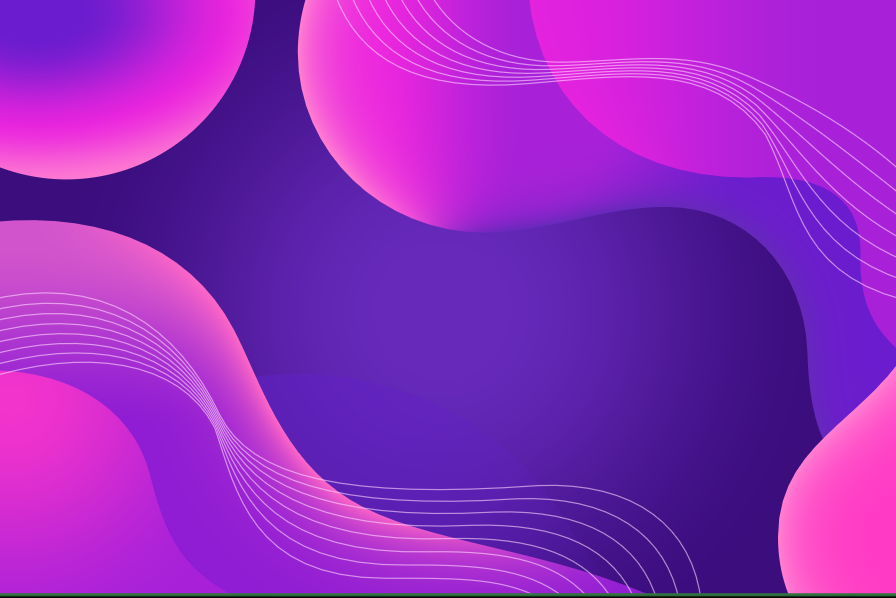
Reproduce this background procedurally as a Shadertoy shader.

```glsl
#define STEPS 16
#define LEFT_LINES 8
#define RIGHT_LINES 7
#define LINE_HALF_WIDTH 0.1
#define LINE_ALPHA 0.6
#define RIM_DEPTH 5.0
#define STRIP_HEIGHT 0.8

const vec3 NIGHT = vec3(0.23, 0.05, 0.49);
const vec3 INDIGO = vec3(0.40, 0.16, 0.73);
const vec3 VIOLET = vec3(0.42, 0.11, 0.81);
const vec3 PURPLE = vec3(0.66, 0.13, 0.85);
const vec3 MAGENTA = vec3(0.92, 0.14, 0.87);
const vec3 ORCHID = vec3(0.82, 0.33, 0.80);
const vec3 PINK = vec3(1.0, 0.50, 0.82);
const vec3 HOT_PINK = vec3(1.0, 0.22, 0.77);

vec2 bezier(vec2 a, vec2 b, vec2 c, vec2 d, float t) {
    float k = 1.0 - t;
    return k*k*k*a + 3.0*k*k*t*b + 3.0*k*t*t*c + t*t*t*d;
}

// Adds one curve to a path: x = nearest distance, y = side (-1 inside).
// Crossings are counted along a ray pointing up (ray = 1) or down (-1).
void addCurve(inout vec2 path, vec2 p, float ray, vec2 a, vec2 b, vec2 c, vec2 d) {
    vec2 from = a;
    for (int i = 1; i <= STEPS; i++) {
        vec2 to = bezier(a, b, c, d, float(i) / float(STEPS));
        vec2 e = to - from, w = p - from;
        path.x = min(path.x, length(w - e * clamp(dot(w, e) / dot(e, e), 0.0, 1.0)));
        if ((from.x > p.x) != (to.x > p.x) && ray * (e.y * w.x / e.x - w.y) > 0.0) path.y = -path.y;
        from = to;
    }
}

float cover(float dist, float px) { return clamp(0.5 - dist / px, 0.0, 1.0); }

float blobDistance(vec2 p) {
    vec2 s = vec2(1e3, 1);
    addCurve(s, p, -1.0, vec2(53, 105), vec2(51, 101), vec2(49.8, 96), vec2(49.8, 91.2));
    addCurve(s, p, -1.0, vec2(49.8, 91.2), vec2(49.8, 74.6), vec2(63.9, 61.1), vec2(81, 61.1));
    addCurve(s, p, -1.0, vec2(81, 61.1), vec2(91.8, 61.1), vec2(100.6, 65.4), vec2(111.3, 65.4));
    addCurve(s, p, -1.0, vec2(111.3, 65.4), vec2(125, 65.4), vec2(134.4, 55), vec2(135, 41.4));
    addCurve(s, p, -1.0, vec2(135, 41.4), vec2(135.4, 30), vec2(137, 15), vec2(160, 15));
    return s.x * s.y;
}

float veilDistance(vec2 p) {
    vec2 s = vec2(1e3, 1);
    addCurve(s, p, -1.0, vec2(88.2, 105), vec2(88.2, 84), vec2(103, 70.3), vec2(125, 70.3));
    addCurve(s, p, -1.0, vec2(125, 70.3), vec2(136, 71), vec2(143.9, 68), vec2(143.9, 58));
    addCurve(s, p, -1.0, vec2(143.9, 58), vec2(143.5, 48), vec2(147, 43), vec2(155, 38));
    return s.x * s.y;
}

float waveDistance(vec2 p) {
    vec2 s = vec2(1e3, 1);
    addCurve(s, p, 1.0, vec2(-5, 62.4), vec2(15, 65.5), vec2(31.5, 59.5), vec2(39.1, 44.9));
    addCurve(s, p, 1.0, vec2(39.1, 44.9), vec2(43.5, 36.5), vec2(47, 23.5), vec2(58.6, 16.4));
    addCurve(s, p, 1.0, vec2(58.6, 16.4), vec2(70.5, 9), vec2(92, 8.5), vec2(112, -1));
    return s.x * s.y;
}

// Two joined curves filled below
float moundDistance(vec2 p, vec2 a, vec2 b, vec2 c, vec2 d, vec2 e, vec2 f, vec2 g) {
    vec2 s = vec2(1e3, 1);
    addCurve(s, p, 1.0, a, b, c, d);
    addCurve(s, p, 1.0, d, e, f, g);
    return s.x * s.y;
}

// Nearest strand of each fan, blended between its upper and lower border
float strandDistance(vec2 p) {
    vec2 s = vec2(1e3, 1);
    if (p.y < 53.0 && p.x < 119.0) for (int i = 0; i < LEFT_LINES; i++) {
        float k = float(i) / float(LEFT_LINES - 1);
        vec2 m = mix(vec2(36.7, 30.7), vec2(35.9, 28.5), k), n = mix(vec2(90, 18.8), vec2(64.5, 3.3), k);
        addCurve(s, p, 1.0, vec2(-3, 49.5 - 13.0*k), mix(vec2(17, 55), vec2(14, 42), k), vec2(30, 45.0 - 5.0*k), m);
        addCurve(s, p, 1.0, m, mix(vec2(42, 20), vec2(39.5, 18), k), mix(vec2(58, 16.5), vec2(42, 3.3), k), n);
        addCurve(s, p, 1.0, n, mix(vec2(106, 19.5), vec2(77, 3.3), k), mix(vec2(116, 12), vec2(85, 3.5), k), vec2(117.3 - 25.3*k, -1));
    }
    if (p.y > 48.0 && p.x > 54.0) for (int i = 0; i < RIGHT_LINES; i++) {
        float k = float(i) / float(RIGHT_LINES - 1);
        vec2 m = mix(vec2(93.8, 89.6), vec2(88, 86), k), n = mix(vec2(125, 87.3), vec2(128, 77.5), k);
        addCurve(s, p, 1.0, vec2(72.0 - 16.0*k, 101), mix(vec2(76, 94), vec2(60, 90), k), mix(vec2(84, 89.6), vec2(70, 84.5), k), m);
        addCurve(s, p, 1.0, m, mix(vec2(104, 89.6), vec2(104, 87.3), k), mix(vec2(114, 92), vec2(119, 90), k), n);
        addCurve(s, p, 1.0, n, mix(vec2(135, 83), vec2(134, 66), k), mix(vec2(147, 76), vec2(133, 53), k), vec2(155, 67.0 - 18.0*k));
    }
    return s.x;
}

void mainImage(out vec4 fragColor, in vec2 fragCoord) {
    // Canvas is 100 units high
    float px = 100.0 / iResolution.y;
    vec2 p = fragCoord * px;

    // Backdrop and faint hill
    vec3 col = mix(INDIGO, NIGHT, smoothstep(8.0, 66.0, length(p - vec2(74, 48))));
    float hill = moundDistance(p, vec2(30, 33), vec2(45, 41), vec2(70, 38.5), vec2(85.9, 23.8), vec2(94, 16.5), vec2(99, 3), vec2(108, -3));
    col = mix(col, vec3(0.38, 0.13, 0.76), 0.6 * cover(hill, px) * smoothstep(112.0, 60.0, p.x));

    // Orb
    float glow = length((p - vec2(6, 98)) * vec2(0.6, 1));
    vec3 tint = mix(VIOLET, MAGENTA, smoothstep(4.0, 21.0, glow));
    tint = mix(tint, PINK, smoothstep(18.0, 30.0, glow));
    col = mix(col, tint, cover(length(p - vec2(11.1, 101.6)) - 31.6, px));

    // Blob, melting into the backdrop along its lower edge
    float blob = blobDistance(p);
    tint = mix(MAGENTA, PURPLE, smoothstep(62.0, 88.0, p.x));
    tint = mix(tint, VIOLET, smoothstep(98.0, 128.0, p.x + 0.5 * (75.0 - p.y)));
    tint = mix(tint, PINK, exp(min(blob, 0.0) / RIM_DEPTH) * smoothstep(82.0, 55.0, p.x));
    tint = mix(tint, INDIGO, exp(min(blob, 0.0) / 3.0) * smoothstep(68.0, 86.0, p.x));
    col = mix(col, tint, cover(blob, px));

    // Veil
    float veil = veilDistance(p);
    tint = mix(vec3(0.86, 0.13, 0.87), PURPLE, smoothstep(95.0, 138.0, p.x));
    tint = mix(tint, MAGENTA, 0.6 * exp(min(veil, 0.0) / RIM_DEPTH) * smoothstep(120.0, 95.0, p.x));
    col = mix(col, tint, cover(veil, px));

    // Wave and the pool inside it
    float wave = waveDistance(p);
    tint = mix(vec3(0.56, 0.11, 0.83), ORCHID, smoothstep(28.0, 60.0, p.y));
    float rim = exp(min(wave, 0.0) / RIM_DEPTH) * smoothstep(4.0, 35.0, p.x) * smoothstep(112.0, 55.0, p.x);
    col = mix(col, mix(tint, vec3(1.0, 0.40, 0.78), rim), cover(wave, px));
    float pool = moundDistance(p, vec2(-5, 38), vec2(11, 39), vec2(22, 32), vec2(25, 20.9), vec2(27.5, 11), vec2(30, 4), vec2(42, -1));
    tint = mix(vec3(0.95, 0.20, 0.80), PURPLE, smoothstep(0.0, 42.0, length(p - vec2(2, 33))));
    col = mix(col, tint, cover(pool, px));

    // Bud
    float bud = moundDistance(p, vec2(155, 48), vec2(148.5, 30), vec2(130.1, 28), vec2(130.1, 10.2), vec2(130.1, 4), vec2(132, -1), vec2(135, -5));
    col = mix(col, mix(HOT_PINK, PINK, exp(min(bud, 0.0) / RIM_DEPTH)), cover(bud, px));

    // Strands and bottom strip
    col = mix(col, vec3(1.0, 0.85, 1.0), LINE_ALPHA * cover(strandDistance(p) - LINE_HALF_WIDTH, px));
    vec3 strip = mix(vec3(0.02), vec3(0.20, 0.45, 0.25), smoothstep(0.1, 0.5, p.y));
    fragColor = vec4(mix(col, strip, cover(p.y - STRIP_HEIGHT, px)), 1.0);
}
```
